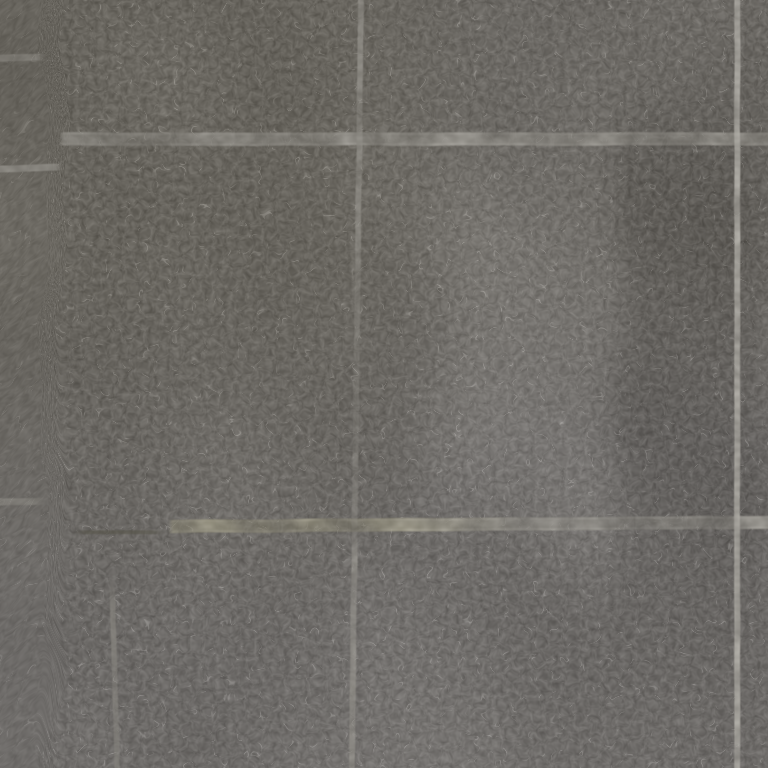
Write a three.js fragment shader that draws this texture.

```glsl
varying vec2 vUv;

const vec2 FIRST_JOINT = vec2(0.458, 0.313);
const vec2 JOINT_PITCH = vec2(0.502, 0.506);
const vec2 JOINT_HALF_WIDTH = vec2(0.0038, 0.0088);
const float JOINT_LEAN = 0.012;
const float JOINT_TILT = 0.007;
const vec2 ROW_START = vec2(0.222, 0.08);
const vec3 STUB_HEIGHT = vec3(0.346, 0.780, 0.924);
const vec3 STUB_END = vec3(0.056, 0.079, 0.056);
const float EDGE_SOFTNESS = 0.0016;
const float GRAIN_SCALE = 125.0;
const float GRAIN_STRENGTH = 0.085;
const float FLECK_STRENGTH = 0.10;
const vec3 STONE_WARM = vec3(0.408, 0.396, 0.369);
const vec3 STONE_COOL = vec3(0.428, 0.418, 0.408);
const vec3 JOINT_GREY = vec3(0.545, 0.535, 0.510);
const vec3 JOINT_OCHRE = vec3(0.550, 0.535, 0.465);
const vec3 JOINT_PALE = vec3(0.665, 0.655, 0.630);

vec2 gradient(vec2 cell) {
  vec3 q = fract(cell.xyx * vec3(0.1031, 0.1030, 0.0973));
  q += dot(q, q.yzx + 33.33);
  float angle = 6.28318 * fract((q.x + q.y) * q.z);
  return vec2(cos(angle), sin(angle));
}

float noise(vec2 p) {
  vec2 i = floor(p), f = fract(p);
  vec2 u = f * f * f * (f * (f * 6.0 - 15.0) + 10.0);
  vec2 e = vec2(1.0, 0.0);
  float low = mix(dot(gradient(i), f), dot(gradient(i + e), f - e), u.x);
  float high = mix(dot(gradient(i + e.yx), f - e.yx), dot(gradient(i + 1.0), f - 1.0), u.x);
  return mix(low, high, u.y);
}

float strip(float d, float halfWidth) {
  return 1.0 - smoothstep(halfWidth - EDGE_SOFTNESS, halfWidth + EDGE_SOFTNESS, abs(d));
}

float span(float v, float start, float end, float fade) {
  return smoothstep(start - fade, start + fade, v) * (1.0 - smoothstep(end - fade, end + fade, v));
}

// Broad light and shade over the slabs
vec3 stoneTone(vec2 p) {
  float cool = clamp(smoothstep(0.75, 0.1, p.y) + 0.5 * smoothstep(0.4, 0.7, p.x), 0.0, 1.0);
  vec3 tone = mix(STONE_WARM, STONE_COOL, cool);
  float sway = 0.03 * noise(p * 4.0);
  float glow = span(p.x + sway, 0.56, 0.795, 0.06) * span(p.y, 0.30, 0.80, 0.14);
  float shade = span(p.x + sway, 0.80, 0.99, 0.03) * span(p.y, 0.20, 0.88, 0.14);
  float footLight = span(p.x, 0.38, 0.74, 0.12) * smoothstep(0.25, 0.0, p.y);
  tone += 0.045 * glow - 0.035 * shade + 0.035 * footLight;
  return tone + 0.035 * noise(p * 5.0 + 7.0);
}

// Fine worm-like grain, smeared diagonally along the left edge
float stoneGrain(vec2 p) {
  vec2 smeared = vec2(0.40 * (p.x + p.y), 0.9 * (p.y - p.x));
  float smear = smoothstep(0.085, 0.055, p.x + 0.02 * noise(p * 9.0));
  vec2 q = GRAIN_SCALE * mix(p, smeared, smear);
  q += 0.7 * vec2(noise(q * 0.6 + 11.0), noise(q * 0.6 + 37.0));
  float grain = noise(q) + 0.6 * noise(q * 2.1 + 5.0);
  float ridge = 1.0 - smoothstep(0.0, 0.12, abs(noise(q * 0.8 + 61.0)));
  float fleck = ridge * smoothstep(0.12, 0.45, noise(q * 0.65 + 23.0));
  return (GRAIN_STRENGTH * grain + FLECK_STRENGTH * fleck) * mix(1.0, 0.65, smear);
}

void main() {
  vec2 p = vUv;
  float grain = stoneGrain(p);
  vec3 color = stoneTone(p) + grain;
  float wear = noise(p * 24.0 + 3.0);
  float chips = noise(p * vec2(70.0, 110.0));
  float wobble = 0.0012 * noise(p * 13.0);

  // Long joints across, with paler rims and worn patches
  for (int j = 0; j < 2; j++) {
    float row = float(j);
    float y = FIRST_JOINT.y + row * JOINT_PITCH.y + JOINT_TILT * p.x * (1.0 - row);
    float d = p.y - y + wobble;
    float start = j == 0 ? ROW_START.x : ROW_START.y;
    float mask = strip(d, JOINT_HALF_WIDTH.y) * smoothstep(start - 0.004, start + 0.004, p.x);
    float ochre = (1.0 - row) * smoothstep(0.72, 0.45, p.x);
    float rim = strip(abs(d) - 0.0065, 0.0012);
    vec3 grout = mix(JOINT_GREY, JOINT_OCHRE, ochre) + 0.10 * wear + 0.09 * chips + 0.035 * rim;
    color = mix(color, grout, mask * clamp(0.68 + 0.5 * wear, 0.35, 0.95));
  }

  // Long joints down: the left one fades, the right one is bright
  for (int i = 0; i < 2; i++) {
    float column = float(i);
    float x = FIRST_JOINT.x + column * JOINT_PITCH.x + JOINT_LEAN * p.y * (1.0 - column);
    float faded = (1.0 - column) * span(p.y, 0.30, 0.62, 0.08);
    float strength = mix(0.62, 0.88, column) - 0.35 * faded + 0.5 * wear;
    vec3 grout = mix(JOINT_GREY, JOINT_PALE, 0.25 + 0.6 * column) + 0.10 * chips;
    color = mix(color, grout, strip(p.x - x + wobble, JOINT_HALF_WIDTH.x) * clamp(strength, 0.1, 1.0));
  }

  // Short broken joints along the left side
  for (int k = 0; k < 3; k++) {
    float d = p.y - STUB_HEIGHT[k] - 0.03 * p.x + wobble;
    float mask = strip(d, 0.0045) * (1.0 - smoothstep(STUB_END[k] - 0.01, STUB_END[k] + 0.004, p.x));
    color = mix(color, JOINT_GREY + 0.08 * chips, mask * (k == 1 ? 0.85 : 0.55));
  }
  float lowerStub = strip(p.x - 0.1525 + 0.026 * p.y + wobble, 0.0035) * smoothstep(0.26, 0.20, p.y);
  color = mix(color, JOINT_GREY, lowerStub * clamp(0.6 + 0.5 * wear, 0.2, 0.9));
  float crack = strip(p.y - 0.307, 0.0025) * span(p.x, 0.105, 0.205, 0.012);
  color = mix(color, JOINT_OCHRE * 0.62, crack * 0.6);

  gl_FragColor = vec4(clamp(color, 0.0, 1.0), 1.0);
}
```
